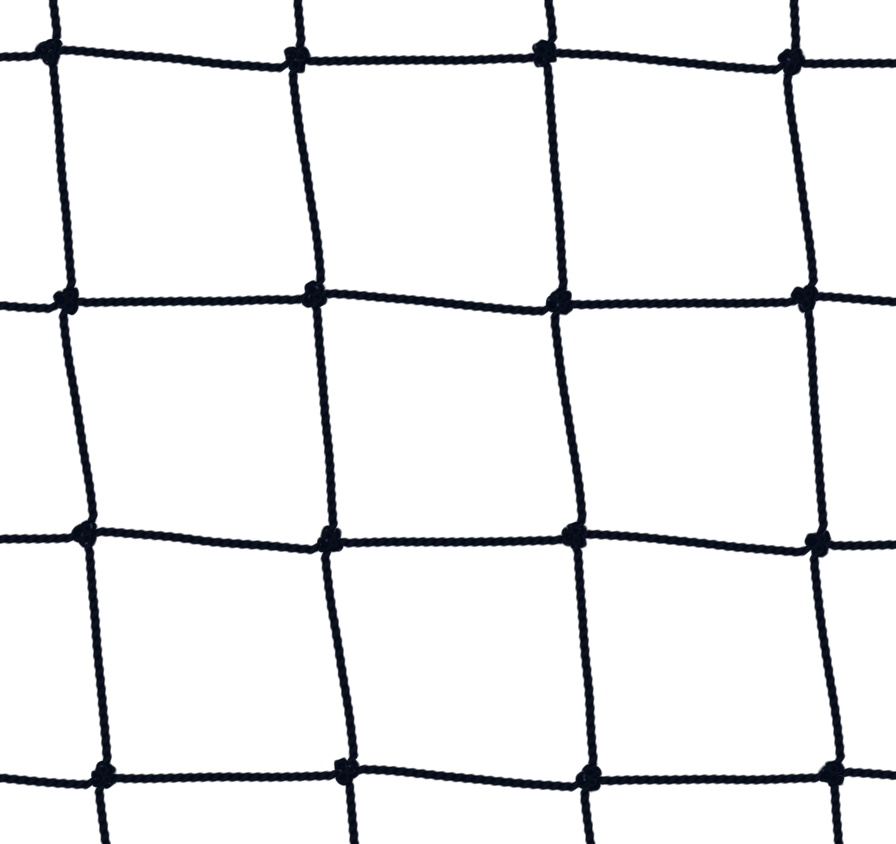
Write a Shadertoy shader that draws this pattern.

```glsl
// Knotted net of dark twisted cord, slightly skewed, on a white ground.

const float TAU = 6.28318;

vec2 hash2(vec2 p) {
    p = vec2(dot(p, vec2(127.1, 311.7)), dot(p, vec2(269.5, 183.3)));
    return fract(sin(p) * 43758.5);
}

float gradientNoise(vec2 p) {
    vec2 i = floor(p), f = p - i, u = f * f * (3.0 - 2.0 * f);
    vec2 e = vec2(0, 1);
    float a = dot(hash2(i) * 2.0 - 1.0, f);
    float b = dot(hash2(i + e.yx) * 2.0 - 1.0, f - e.yx);
    float c = dot(hash2(i + e.xy) * 2.0 - 1.0, f - e.xy);
    float d = dot(hash2(i + e.yy) * 2.0 - 1.0, f - e.yy);
    return mix(mix(a, b, u.x), mix(c, d, u.x), u.y);
}

// 1 for knots with odd column + row, else 0
float parity(vec2 id) {
    return mod(id.x + id.y, 2.0);
}

// Sheared lattice; rows close up slightly and alternate knots sit lower
vec2 knotCentre(vec2 id) {
    float x = 0.0589 + 0.2932 * id.x + id.y * (0.0212 - 0.0018 * id.x);
    float y = 0.0672 + id.y * (0.2888 - 0.0017 * id.y);
    y += 0.0014 * (id.x - 1.5) + 0.007 * (parity(id) - 0.5);
    return vec2(x, y);
}

// Cord running along x from a to b, sagging sideways by sag.x, then sag.y.
// Returns distance and light on the twist.
vec2 cord(vec2 p, vec2 a, vec2 b, vec2 sag) {
    float t = clamp((p.x - a.x) / (b.x - a.x), 0.0, 1.0);
    float bend = mix(sag.x, sag.y, smoothstep(0.0, 1.0, t));
    bend += 0.002 * gradientNoise(vec2(p.x * 14.0, a.x * 50.0 + a.y * 90.0));
    bend *= smoothstep(0.0, 0.08, t) * smoothstep(0.0, 0.08, 1.0 - t);
    vec2 q = p - mix(a, b, t) - vec2(0, bend);
    float twist = sin(TAU * p.x / 0.0115 + q.y * 400.0);
    return vec2(length(q) - 0.005 - 0.0005 * twist, 0.5 + 0.5 * twist);
}

// Lumpy knot of three overlapping loops, turned differently each time
vec2 knot(vec2 p, vec2 id) {
    vec2 q = p - knotCentre(id);
    float turn = hash2(id + 7.0).x * TAU, d = 1.0;
    for (int k = 0; k < 3; k++) {
        float angle = turn + float(k) * TAU / 3.0;
        vec2 lobe = 0.006 * vec2(cos(angle), 1.15 * sin(angle));
        d = min(d, length(q - lobe) - 0.0105);
    }
    // Slight pull towards the upper right
    d = min(d, length(q - vec2(0.006, -0.007)) - 0.0085);
    d += 0.004 * gradientNoise(p * 110.0 + id);
    float wrap = 0.5 + 0.5 * sin(d * 900.0 + q.x * 250.0);
    float fleck = smoothstep(0.22, 0.5, gradientNoise(p * 190.0));
    return vec2(d, 0.6 * wrap + 3.0 * fleck);
}

vec2 nearest(vec2 a, vec2 b) {
    return a.x < b.x ? a : b;
}

void mainImage(out vec4 fragColor, in vec2 fragCoord) {
    // Canvas height is 1, y runs downwards
    vec2 p = vec2(fragCoord.x, iResolution.y - fragCoord.y) / iResolution.y;

    vec2 cell;
    cell.y = floor((p.y - 0.067) / 0.286);
    cell.x = floor((p.x - 0.059 - 0.02 * cell.y) / 0.291);

    // Each knot owns the cords to its right and below
    vec2 net = vec2(1, 0);
    for (int j = -1; j <= 1; j++) {
        for (int i = -1; i <= 1; i++) {
            vec2 id = cell + vec2(i, j);
            vec2 a = knotCentre(id);
            vec2 right = knotCentre(id + vec2(1, 0));
            vec2 below = knotCentre(id + vec2(0, 1));
            float odd = parity(id);
            vec2 sagAcross = mix(vec2(-0.003, 0.011), vec2(0.003, 0.005), odd);
            vec2 sagDown = mix(vec2(0.003, 0.006), vec2(-0.007, 0.011), odd);
            net = nearest(net, cord(p, a, right, sagAcross));
            net = nearest(net, cord(p.yx, a.yx, below.yx, sagDown));
            net = nearest(net, knot(p, id));
        }
    }

    // Nearly black blue, barely lit on the raised strands
    vec3 ink = vec3(0.015, 0.035, 0.08) + vec3(0.04, 0.045, 0.05) * net.y;
    float soft = max(0.0015, 0.7 / iResolution.y);
    float cover = 1.0 - smoothstep(-soft, soft, net.x);
    fragColor = vec4(mix(vec3(1), ink, cover), 1.0);
}
```
